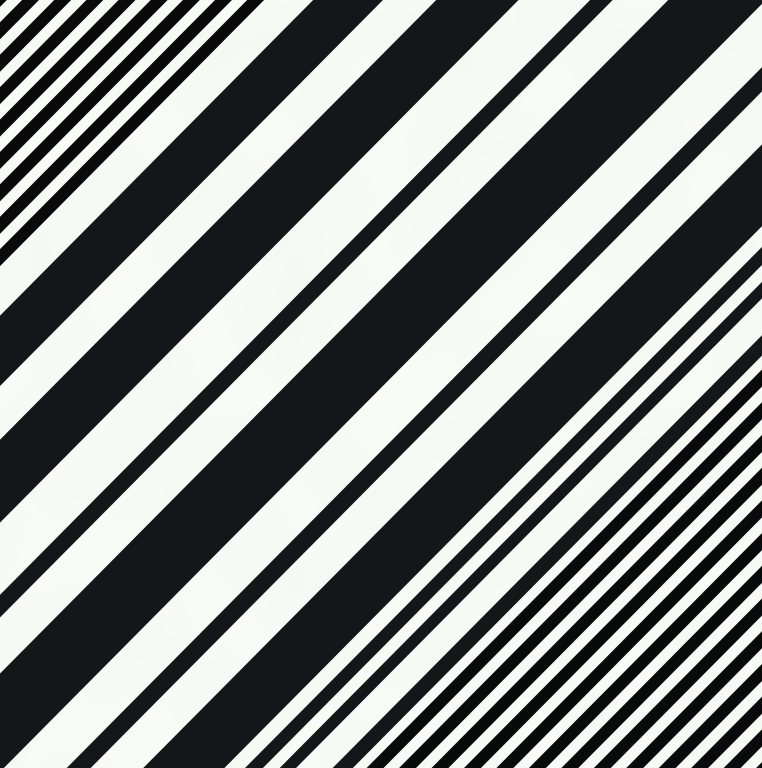
This pattern is drawn by a Shadertoy shader. Its source:

```glsl
// Diagonal black bars on off-white, flanked by fine pinstripes in two corners.
#define PAPER vec3(0.97, 0.98, 0.96)
#define INK vec3(0.08, 0.09, 0.10)
#define DEEP_INK vec3(0.04, 0.04, 0.05)
#define UPPER_PITCH 0.0422
#define UPPER_CENTRE 0.3355
#define UPPER_END 0.36
#define LOWER_PITCH 0.0426
#define LOWER_CENTRE 1.4922
#define LOWER_START 1.4705
#define FINE_HALF_WIDTH 0.0111
#define MOTTLE 0.012

// Start and end of each broad bar, measured along the falling diagonal.
const vec2 BARS[9] = vec2[9](
    vec2(0.411, 0.5026), vec2(0.5725, 0.6805), vec2(0.7745, 0.804),
    vec2(0.877, 1.005), vec2(1.0875, 1.119), vec2(1.188, 1.2945),
    vec2(1.3215, 1.345), vec2(1.367, 1.3885), vec2(1.4365, 1.463));

vec2 hashGradient(vec2 cell) {
    float angle = 6.2832 * fract(sin(dot(cell, vec2(127.1, 311.7))) * 43758.5);
    return vec2(cos(angle), sin(angle));
}

float gradientNoise(vec2 p) {
    vec2 i = floor(p), f = p - i;
    vec2 s = f * f * f * (f * (f * 6.0 - 15.0) + 10.0);
    vec2 e = vec2(0.0, 1.0);
    float low = mix(dot(hashGradient(i), f),
                    dot(hashGradient(i + e.yx), f - e.yx), s.x);
    float high = mix(dot(hashGradient(i + e.xy), f - e.xy),
                     dot(hashGradient(i + e.yy), f - e.yy), s.x);
    return mix(low, high, s.y);
}

// Signed distances are positive inside the ink.
float barDistance(float u, vec2 span) {
    return min(u - span.x, span.y - u);
}

float pinstripeDistance(float u, float centre, float pitch) {
    float offset = mod(u - centre + 0.5 * pitch, pitch) - 0.5 * pitch;
    return FINE_HALF_WIDTH - abs(offset);
}

void mainImage(out vec4 fragColor, in vec2 fragCoord) {
    vec2 uv = fragCoord / iResolution.xy;
    float diagonal = uv.x + 1.0 - uv.y;
    float edge = 0.65 * length(1.0 / iResolution.xy);

    // Broad bars
    float broad = -1.0;
    for (int i = 0; i < 9; i++) broad = max(broad, barDistance(diagonal, BARS[i]));

    // Pinstripes in the upper left and lower right
    float upper = min(pinstripeDistance(diagonal, UPPER_CENTRE, UPPER_PITCH),
                      UPPER_END - diagonal);
    float lower = min(pinstripeDistance(diagonal, LOWER_CENTRE, LOWER_PITCH),
                      diagonal - LOWER_START);
    float fine = max(upper, lower);

    // Ink over faintly mottled paper
    vec3 color = PAPER + MOTTLE * gradientNoise(uv * 9.0);
    color = mix(color, INK, smoothstep(-edge, edge, broad));
    color = mix(color, DEEP_INK, smoothstep(-edge, edge, fine));
    fragColor = vec4(color, 1.0);
}
```
